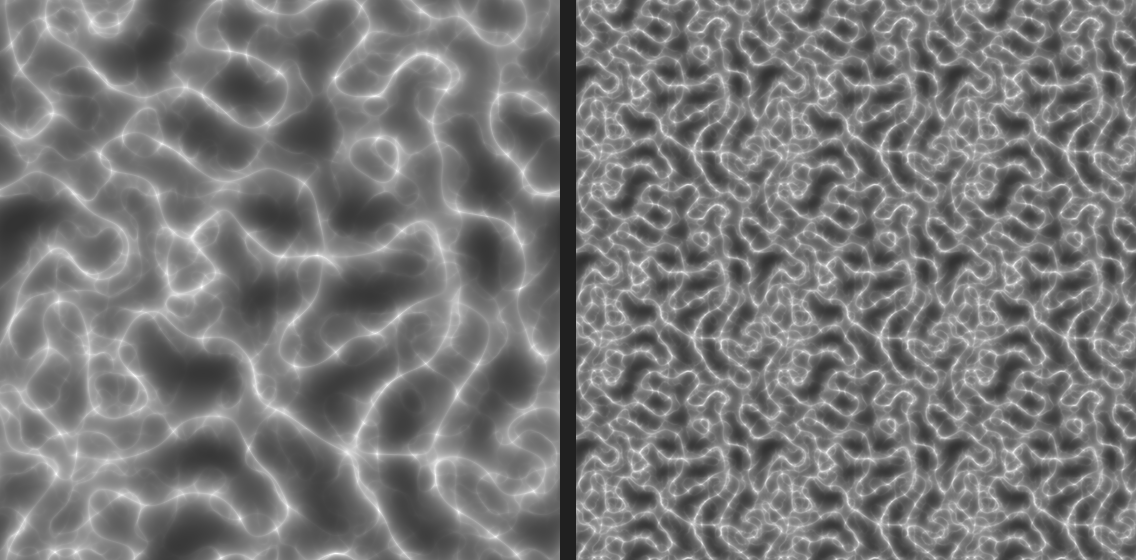
Left, the tile; right, the same tile 3 across and 3 down.
A Shadertoy shader for this texture:

```glsl
// Tileable grey ridged noise: bright branching filaments over dark smoky cells.

const float TAU = 6.2831853;
const int OCTAVES = 4;
const int BASE_CELLS = 7;            // noise cells across the canvas
const int WARP_CELLS = 11;
const float WARP_AMOUNT = 0.012;
const float OCTAVE_GAIN = 0.75;
const float RIDGE_POWER = 0.5;       // below 1 gives a thin core with a wide haze
const float RIDGE_SOFTNESS = 0.005;
const float NOISE_SCALE = 1.9;
const float DARKEST = 0.2;
const float CONTRAST = 0.38;

// Integer hash returning a value in 0..1.
float hash(ivec2 cell, int seed) {
    uint h = uint(cell.x) * 1597334677u ^ uint(cell.y) * 3812015801u
           ^ uint(seed) * 2654435769u;
    h = (h ^ (h >> 16)) * 2146121005u;
    h = (h ^ (h >> 15)) * 2221713035u;
    h ^= h >> 16;
    return float(h >> 8) / 16777216.0;
}

// Contribution of one lattice corner, wrapped to the period.
float cornerSlope(ivec2 cell, vec2 offset, int period, int seed) {
    ivec2 wrapped = (cell % period + period) % period;
    float angle = TAU * hash(wrapped, seed);
    return dot(vec2(cos(angle), sin(angle)), offset);
}

// Periodic gradient noise.
float gradientNoise(vec2 p, int period, int seed) {
    ivec2 cell = ivec2(floor(p));
    vec2 f = fract(p);
    vec2 blend = f * f * f * (f * (f * 6.0 - 15.0) + 10.0);
    float a = cornerSlope(cell, f, period, seed);
    float b = cornerSlope(cell + ivec2(1, 0), f - vec2(1, 0), period, seed);
    float c = cornerSlope(cell + ivec2(0, 1), f - vec2(0, 1), period, seed);
    float d = cornerSlope(cell + ivec2(1, 1), f - vec2(1, 1), period, seed);
    return mix(mix(a, b, blend.x), mix(c, d, blend.x), blend.y);
}

// Bends the plane slightly so that long filaments wander.
vec2 warp(vec2 uv, int cells, float amount) {
    vec2 p = uv * float(cells);
    return uv + amount * vec2(gradientNoise(p, cells, 41), gradientNoise(p, cells, 42));
}

// Turns zero crossings of the noise into softened bright crests.
float ridge(float n, float softness) {
    return max(1.0 - pow(n * n + softness * softness, 0.5 * RIDGE_POWER), 0.0);
}

// Each octave is weighted by the coarser ones, so dark cells stay calm.
float ridgedFilaments(vec2 uv) {
    float total = 0.0;
    float weight = 1.0;
    float softness = RIDGE_SOFTNESS;
    int cells = BASE_CELLS;
    for (int i = 0; i < OCTAVES; i++) {
        // Shift the lattices apart so that their corners do not coincide.
        vec2 shift = vec2(hash(ivec2(i, 3), 11), hash(ivec2(i, 7), 23));
        float n = NOISE_SCALE * gradientNoise(uv * float(cells) + shift, cells, i + 1);
        weight *= ridge(n, softness);
        total += weight;
        weight *= OCTAVE_GAIN;
        softness *= 2.0;
        cells *= 2;
    }
    return total;
}

void mainImage(out vec4 fragColor, in vec2 fragCoord) {
    vec2 uv = warp(fragCoord / iResolution.xy, WARP_CELLS, WARP_AMOUNT);
    float grey = DARKEST + CONTRAST * ridgedFilaments(uv);
    fragColor = vec4(vec3(clamp(grey, 0.0, 1.0)), 1.0);
}
```
